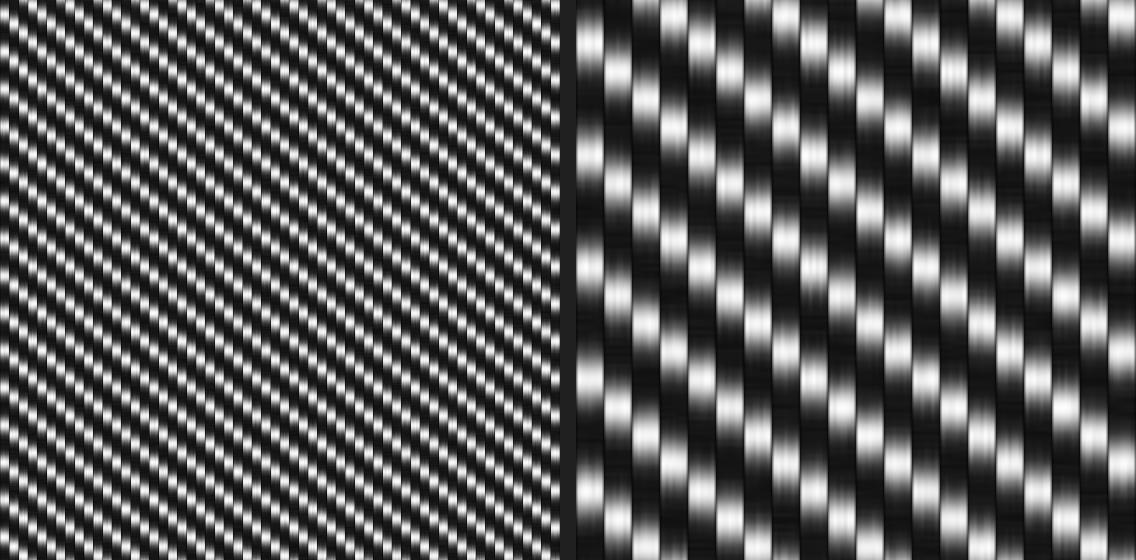
Left: the whole. Right: its middle third, enlarged.
A WebGL 2 fragment shader for this pattern:

```glsl
#version 300 es
precision highp float;
// Carbon-fibre twill: glossy vertical tows stepping down to the right over dark threads.

uniform vec2 u_resolution;
out vec4 fragColor;

const float REPEATS = 15.0;          // twill repeats across and down
const float TOWS_PER_REPEAT = 4.0;   // each tow shifts a quarter repeat
const float FIBRES_PER_TOW = 8.0;
const float FIRST_CENTRE = 0.61;     // highlight height in the first tow
const float GLOSS_WIDTH = 0.205;     // highlight falloff, in repeats

const vec3 DARK_THREAD = vec3(0.075);
const vec3 GLOSS = vec3(0.955);

float hash(vec2 p) {
    vec3 q = fract(vec3(p.xyx) * 0.1031);
    q += dot(q, q.yzx + 33.33);
    return fract((q.x + q.y) * q.z);
}

float valueNoise(vec2 p) {
    vec2 cell = floor(p);
    vec2 f = fract(p);
    f = f * f * (3.0 - 2.0 * f);
    float low = mix(hash(cell), hash(cell + vec2(1.0, 0.0)), f.x);
    float high = mix(hash(cell + vec2(0.0, 1.0)), hash(cell + vec2(1.0)), f.x);
    return mix(low, high, f.y);
}

// Signed distance along a tow to its nearest highlight, in repeats.
float highlightOffset(float y, float tow) {
    return fract(y + tow / TOWS_PER_REPEAT - FIRST_CENTRE + 0.5) - 0.5;
}

// Rounded highlight that fades to nothing at both ends.
float glossProfile(float offset, float width) {
    float d = offset / width;
    return exp(-d * d);
}

// Narrow shadow between neighbouring tows.
float seamShade(float across, float softness) {
    float edge = min(across, 1.0 - across);
    return mix(0.5, 1.0, smoothstep(0.0, softness, edge));
}

void main() {
    vec2 uv = gl_FragCoord.xy / u_resolution;
    vec2 weave = uv * REPEATS;
    float towX = weave.x * TOWS_PER_REPEAT;
    float tow = floor(towX);
    float towPixel = REPEATS * TOWS_PER_REPEAT / u_resolution.x;

    // Fine fibres run along the tows; cross threads show in the dark gaps.
    float fibre = valueNoise(vec2(towX * FIBRES_PER_TOW, weave.y * 3.0)) - 0.5;
    float thread = valueNoise(vec2(towX * 0.7, weave.y * 30.0) + 71.0) - 0.5;

    float offset = highlightOffset(weave.y, tow);
    float gloss = glossProfile(offset, GLOSS_WIDTH * (1.0 + 0.12 * fibre));
    gloss *= 1.0 + 0.09 * fibre;

    vec3 ground = DARK_THREAD * (1.0 + 0.45 * thread);
    vec3 colour = mix(ground, GLOSS, gloss);
    colour *= seamShade(fract(towX), max(0.1, towPixel));
    fragColor = vec4(clamp(colour, 0.0, 1.0), 1.0);
}
```
